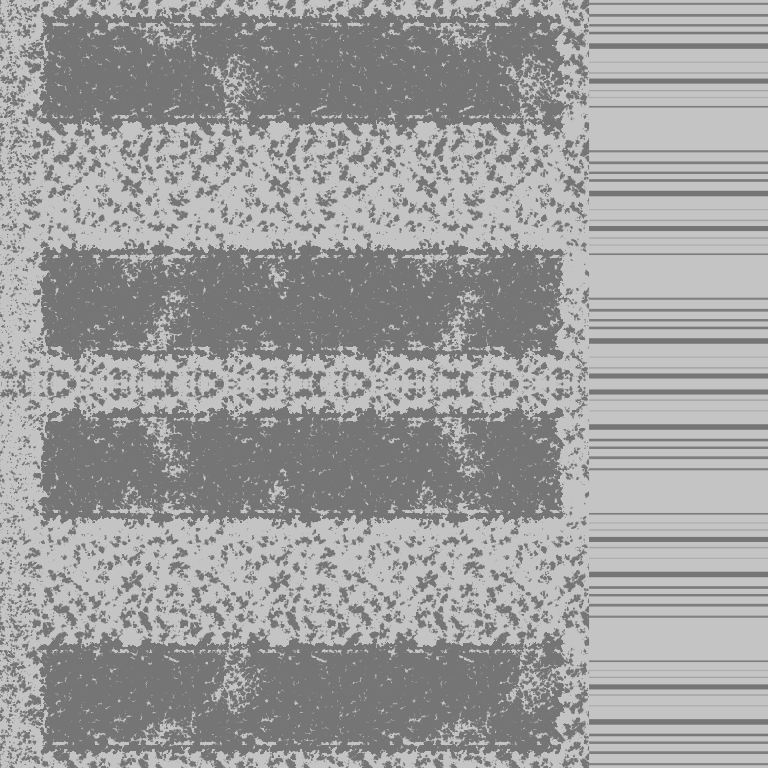
Write a Shadertoy shader that draws this pattern.

```glsl
// Worn dark bars over a speckled ground, with a column of fine stripes at the right.
// Everything is mirrored about the middle height; tiled cellular noise is cut by a
// threshold that rises inside the bars and drops where they are scuffed.

#define TILE 0.192          // period of the speckle and of the stripes
#define SPLIT 0.767         // where the speckle ends and the stripes begin
#define BAR_X 0.3925        // bar centre across
#define BAR_HALF vec2(0.338, 0.071)
#define BAR_INNER 0.106     // bar centres, measured from the mirror line
#define BAR_OUTER 0.408
#define GROUND_LEVEL 0.352  // speckle threshold on the ground
#define BAR_LEVEL 0.635     // speckle threshold in the bars
#define SCUFF_DEPTH 0.20    // how far scuffs lower the threshold
#define ROUGHNESS 0.028     // raggedness of the bar edges
#define LIGHT vec3(0.77)
#define DARK vec3(0.46)

const float TAU = 6.2831853;

// Offset and half width within one tile, then strength
const vec3 STRIPES[11] = vec3[11](
    vec3(0.0104, 0.0033, 1.0), vec3(0.0210, 0.0010, 0.4), vec3(0.0350, 0.0008, 0.3),
    vec3(0.0560, 0.0036, 1.0), vec3(0.0730, 0.0017, 0.95), vec3(0.0830, 0.0016, 0.9),
    vec3(0.0960, 0.0018, 0.9), vec3(0.1110, 0.0014, 0.85), vec3(0.1690, 0.0011, 0.9),
    vec3(0.1810, 0.0008, 0.3), vec3(0.1900, 0.0009, 0.4));

vec2 hash2(vec2 p) {
    vec3 q = fract(p.xyx * vec3(0.1031, 0.1030, 0.0973));
    q += dot(q, q.yzx + 33.33);
    return fract((q.xx + q.yz) * q.zy);
}

// Distance to the nearest scattered point, wrapping after n cells
float cellular(vec2 p, float n) {
    vec2 cell = floor(p);
    float nearest = 4.0;
    for (int j = -1; j <= 1; j++)
    for (int i = -1; i <= 1; i++) {
        vec2 id = cell + vec2(i, j);
        vec2 d = id + hash2(mod(id, n) + n * 3.7) - p;
        nearest = min(nearest, dot(d, d));
    }
    return sqrt(nearest);
}

// Four cellular layers on a gently warped tile: x coarse speckle, y fine speckle
vec2 grain(vec2 p) {
    vec2 q = p / TILE;
    q += 0.008 * sin(TAU * 4.0 * q.yx + vec2(0.7, 2.1));
    vec4 layers = vec4(cellular(q * 8.0, 8.0), cellular(q * 15.0, 15.0),
                       cellular(q * 29.0, 29.0), cellular(q * 53.0, 53.0));
    return vec2(dot(layers, vec4(0.27, 0.36, 0.21, 0.16)),
                dot(layers, vec4(0.17, 0.23, 0.32, 0.28)));
}

// Soft scuff along a segment, repeated every two tiles across
float scuff(vec2 p, vec2 a, vec2 b, float radius) {
    vec2 d = p - 0.5 * (a + b);
    d.x = mod(d.x + TILE, 2.0 * TILE) - TILE;
    vec2 halfSeg = 0.5 * (b - a);
    d -= halfSeg * clamp(dot(d, halfSeg) / dot(halfSeg, halfSeg), -1.0, 1.0);
    return exp(-dot(d, d) / (radius * radius));
}

float boxDistance(vec2 p, vec2 halfSize) {
    vec2 d = abs(p) - halfSize;
    return length(max(d, 0.0)) + min(max(d.x, d.y), 0.0);
}

// Dark coverage of the speckled part; p.y is the height above the mirror line
float wornBars(vec2 p) {
    vec2 speckle = grain(p);
    float center = p.y < 0.257 ? BAR_INNER : BAR_OUTER;
    vec2 local = p - vec2(BAR_X, center);
    float dist = boxDistance(local, BAR_HALF) + (speckle.x - 0.42) * ROUGHNESS;
    float outside = smoothstep(-0.003, 0.003, dist);

    // Ground: denser toward the outer bars and along the mirror line
    float ground = GROUND_LEVEL + 0.03 * smoothstep(0.20, 0.32, p.y)
                 - 0.03 * smoothstep(0.25, 0.18, p.y)
                 + 0.06 * smoothstep(0.030, 0.015, p.y);

    // Scuffed patches
    float wear = scuff(p, vec2(0.232, 0.110), vec2(0.200, 0.050), 0.020)
               + 0.8 * scuff(p, vec2(0.160, 0.168), vec2(0.235, 0.160), 0.018)
               + 0.5 * scuff(p, vec2(0.345, 0.155), vec2(0.370, 0.125), 0.022)
               + scuff(p, vec2(0.305, 0.405), vec2(0.302, 0.340), 0.018)
               + 0.6 * scuff(p, vec2(0.285, 0.405), vec2(0.330, 0.395), 0.018)
               + 0.9 * scuff(p, vec2(0.195, 0.460), vec2(0.235, 0.445), 0.018);

    // Broken light lines just inside the long edges, with a solid rim beyond them
    float u = p.x / TILE * TAU;
    float broken = sin(u * 2.0 + center * 40.0) + sin(u * 5.0 + 1.0) + 0.7 * sin(u * 11.0);
    float groove = smoothstep(0.0035, 0.001, abs(abs(local.y) - 0.060))
                 * smoothstep(-0.5, 0.7, broken);
    float rim = smoothstep(0.061, 0.064, abs(local.y));

    float level = BAR_LEVEL - SCUFF_DEPTH * min(wear, 1.0) * (1.0 - 0.6 * rim)
                - 0.24 * groove
                - 0.05 * smoothstep(-0.03, -0.008, dist) * (1.0 - rim);
    level = mix(level, ground, outside);

    // Bars and the left margin carry the finer speckle
    float coarse = outside * smoothstep(0.030, 0.050, p.x);
    float g = mix(speckle.y, speckle.x, coarse);
    return clamp((level - g) / max(fwidth(g), 0.02) + 0.5, 0.0, 1.0);
}

// Dark coverage of the stripes, repeating every tile
float stripes(float y, float pixel) {
    float ink = 0.0;
    for (int i = 0; i < 11; i++) {
        vec3 s = STRIPES[i];
        float d = abs(mod(y - s.x + 0.5 * TILE, TILE) - 0.5 * TILE);
        float cover = clamp((s.y - d) / pixel + 0.5, 0.0, min(1.0, 2.0 * s.y / pixel));
        ink = max(ink, cover * s.z);
    }
    return ink;
}

void mainImage(out vec4 fragColor, in vec2 fragCoord) {
    vec2 uv = fragCoord / iResolution.xy;
    float pixel = 1.0 / iResolution.y;
    vec2 p = vec2(uv.x, abs(uv.y - 0.5));
    float right = clamp((uv.x - SPLIT) * iResolution.x + 0.5, 0.0, 1.0);
    float ink = mix(wornBars(p), stripes(p.y, pixel), right);
    fragColor = vec4(mix(LIGHT, DARK, ink), 1.0);
}
```
